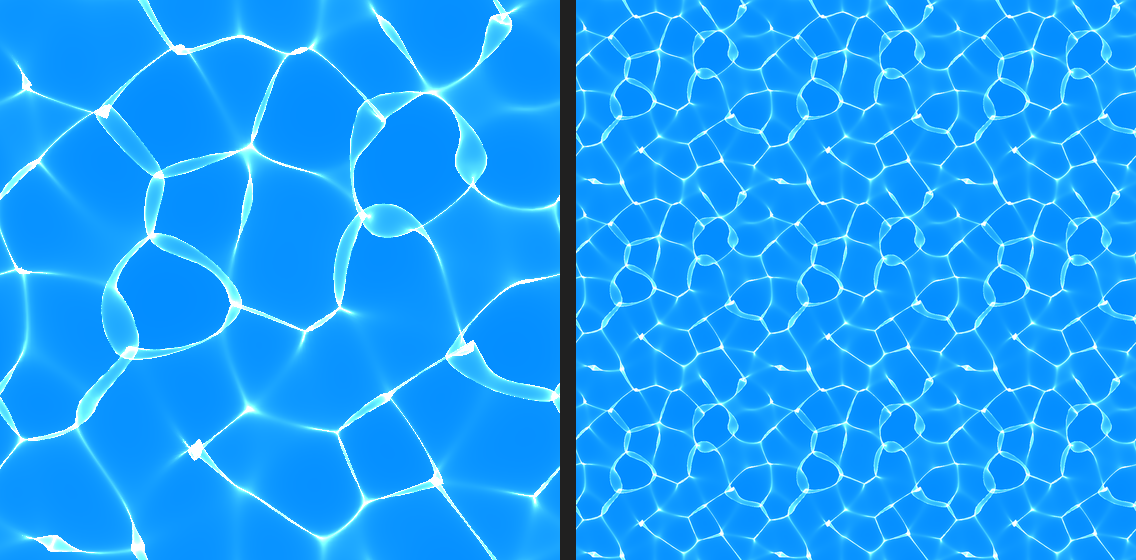
Left, the tile; right, the same tile 3 across and 3 down.
Reproduce this texture procedurally as a Shadertoy shader.

```glsl
// Sunlit pool caustics that tile: a wavy surface bends a fine mesh of light rays,
// and each pixel sums the bent mesh triangles that cover it. Light is the inverse
// of the local stretch, so folds of the mesh become bright lenses and lines.

const float TAU = 6.2831853;
const int WAVES = 14;
const int SPAN = 14;            // mesh cells searched along each axis
const float MESH = 80.0;        // mesh cells across the canvas
const float BEND = 0.0128;      // ray shift caused by one wave
const float MIN_STRETCH = 0.06; // limits the glare on folds
const float GLOW = 0.115;
const vec3 WATER = vec3(0.0, 0.54, 1.0);

// Each wave: whole-number frequency (xy), phase (z), shift per frequency (w)
vec4 waves[WAVES];

float hash(float n) {
    n = fract(n * 0.1031);
    n *= n + 33.33;
    n *= n + n;
    return fract(n);
}

// Directions and lengths are spread evenly to keep the cells free of a lean
vec4 makeWave(float index) {
    float angle = 0.5 * TAU * (index + hash(index + 17.0)) / float(WAVES);
    float radius = mix(3.6, 8.0, fract(index * 0.618 + 0.3));
    vec2 freq = round(radius * vec2(cos(angle), sin(angle)));
    return vec4(freq, TAU * hash(index + 93.0), BEND / length(freq));
}

// Where a ray entering the surface at p lands on the floor
vec2 bendRay(vec2 p) {
    vec2 landing = p;
    for (int i = 0; i < WAVES; i++) {
        vec4 w = waves[i];
        landing += w.xy * (w.w * sin(TAU * dot(w.xy, p) + w.z));
    }
    return landing;
}

// Light density from the determinant of the ray map at p
float density(vec2 p) {
    vec3 slope = vec3(1.0, 1.0, 0.0); // xx, yy, xy
    for (int i = 0; i < WAVES; i++) {
        vec4 w = waves[i];
        float rate = TAU * w.w * cos(TAU * dot(w.xy, p) + w.z);
        slope += rate * vec3(w.xy * w.xy, w.x * w.y);
    }
    return 1.0 / max(abs(slope.x * slope.y - slope.z * slope.z), MIN_STRETCH);
}

float cross2(vec2 a, vec2 b) {
    return a.x * b.y - a.y * b.x;
}

// Side of edge ab for four sample points inside a pixel
vec4 edgeSide(vec2 a, vec2 b, float pixel) {
    vec4 sx = pixel * vec4(-0.125, 0.375, 0.125, -0.375);
    vec4 sy = pixel * vec4(-0.375, -0.125, 0.375, 0.125);
    return (a.x - sx) * (b.y - sy) - (a.y - sy) * (b.x - sx);
}

// Light from one bent triangle, corners relative to the pixel centre;
// a starts at source, b and c one signed step along x and y from it
float triangleLight(vec2 a, vec2 b, vec2 c, vec2 source, float stride, float pixel) {
    float area = cross2(b - a, c - a);
    float facing = area < 0.0 ? -1.0 : 1.0;
    vec4 inner = min(facing * edgeSide(a, b, pixel), facing * edgeSide(b, c, pixel));
    inner = min(inner, facing * edgeSide(c, a, pixel));
    float coverage = dot(step(0.0, inner), vec4(0.25));
    if (coverage == 0.0) return 0.0;
    vec2 weight = facing * vec2(cross2(c, a), cross2(a, b)) / max(abs(area), 1e-9);
    return coverage * density(source + stride * clamp(weight, 0.0, 1.0));
}

// Light from one mesh cell, skipped when its bounds miss the pixel
float cellLight(vec2 p00, vec2 p10, vec2 p01, vec2 p11, vec2 source, float pixel) {
    vec2 low = min(min(p00, p10), min(p01, p11));
    vec2 high = max(max(p00, p10), max(p01, p11));
    if (any(greaterThan(low, vec2(pixel))) || any(lessThan(high, vec2(-pixel)))) return 0.0;
    float cell = 1.0 / MESH;
    return triangleLight(p00, p10, p01, source, cell, pixel)
         + triangleLight(p11, p01, p10, source + cell, -cell, pixel);
}

// Sum of all light sheets that land on uv
float caustics(vec2 uv, float pixel) {
    vec2 origin = round(uv * MESH) - float(SPAN / 2);
    vec2 row[SPAN + 1];
    float light = 0.0;
    for (int j = 0; j <= SPAN; j++) {
        vec2 left = vec2(0.0);
        vec2 diagonal = vec2(0.0);
        for (int i = 0; i <= SPAN; i++) {
            vec2 node = origin + vec2(i, j);
            vec2 here = bendRay(node / MESH) - uv;
            vec2 under = j > 0 ? row[i] : here;
            if (i > 0 && j > 0) {
                light += cellLight(diagonal, under, left, here, (node - 1.0) / MESH, pixel);
            }
            row[i] = here;
            left = here;
            diagonal = under;
        }
    }
    return light;
}

void mainImage(out vec4 fragColor, in vec2 fragCoord) {
    for (int i = 0; i < WAVES; i++) waves[i] = makeWave(float(i));
    vec2 uv = fragCoord / iResolution.xy;
    float light = caustics(uv, 1.0 / iResolution.y);
    fragColor = vec4(clamp(WATER + GLOW * light, 0.0, 1.0), 1.0);
}
```
